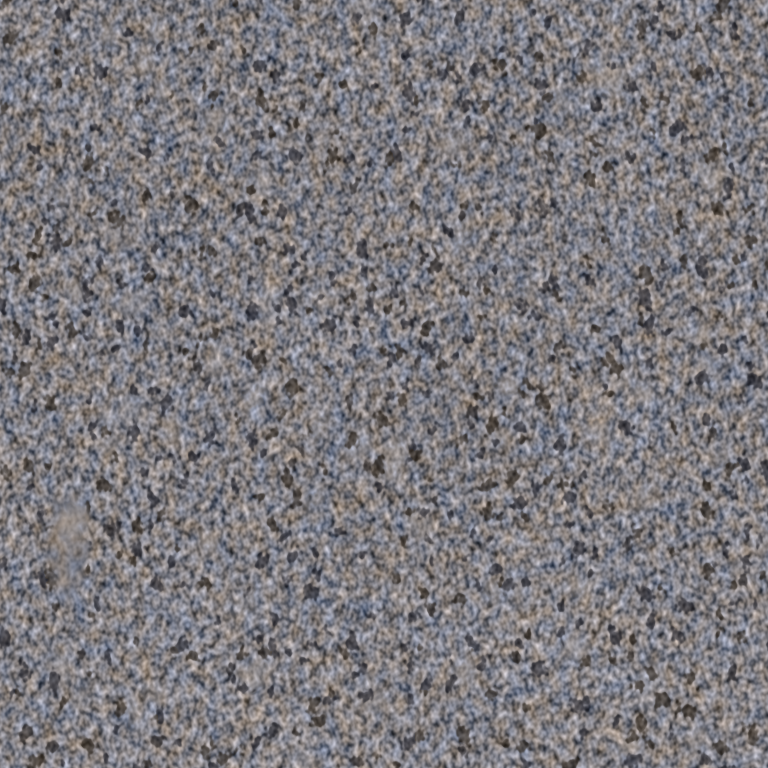
A WebGL 2 fragment shader for this texture:

```glsl
#version 300 es
precision highp float;

uniform vec2 u_resolution;
out vec4 fragColor;

#define BASE_TONE 0.508
#define COARSE_FREQ 105.0
#define FINE_FREQ 185.0
#define CLUSTER_FREQ 48.0
#define MICA_FREQ 46.0
#define MICA_SHARE 0.32
#define FELDSPAR_FREQ 24.0
#define FELDSPAR_SHARE 0.12
#define GRAIN_STRETCH vec2(1.06, 0.84)
#define STONE_TINT vec3(1.005, 0.982, 1.012)
#define WARM_SHIFT vec3(0.085, 0.015, -0.085)

vec3 hash3(vec2 cell) {
    vec3 q = fract(cell.xyx * vec3(0.1031, 0.1030, 0.0973));
    q += dot(q, q.yxz + 33.33);
    return fract((q.xxy + q.yzz) * q.zyx);
}

float cornerSlope(vec2 cell, vec2 offset) {
    float angle = 6.28319 * hash3(cell).x;
    return dot(vec2(cos(angle), sin(angle)), offset);
}

float gradientNoise(vec2 p) {
    vec2 i = floor(p), f = fract(p);
    vec2 w = f * f * f * (f * (f * 6.0 - 15.0) + 10.0);
    vec2 e = vec2(0.0, 1.0);
    float low = mix(cornerSlope(i, f), cornerSlope(i + e.yx, f - e.yx), w.x);
    float high = mix(cornerSlope(i + e, f - e), cornerSlope(i + e.yy, f - e.yy), w.x);
    return mix(low, high, w.y);
}

// Noise on a turned lattice, so that layers share no axis
float layer(vec2 p, float freq, float angle) {
    float c = cos(angle), s = sin(angle);
    return gradientNoise(mat2(c, s, -s, c) * p * freq + 300.0 + 40.0 * angle);
}

// Scattered ragged crystals: x is coverage, y is a random value per crystal
vec2 crystals(vec2 p, float freq, float share, float ragged, float seed) {
    vec2 q = p * freq, home = floor(q);
    vec2 best = vec2(0.0);
    for (int y = -1; y <= 1; y++) {
        for (int x = -1; x <= 1; x++) {
            vec2 cell = home + vec2(x, y);
            vec3 place = hash3(cell + seed);
            vec3 kind = hash3(cell + seed + 71.0);
            if (kind.x > share) continue;
            vec2 d = q - cell - place.xy;
            float a = 3.14159 * place.z;
            d = mat2(cos(a), sin(a), -sin(a), cos(a)) * d * vec2(0.8, 1.2);
            float radius = mix(0.18, 0.44, kind.y * kind.y);
            float cover = 1.0 - smoothstep(-0.13, 0.13, length(d) - radius + ragged);
            if (cover > best.x) best = vec2(cover, kind.z);
        }
    }
    return best;
}

void main() {
    vec2 uv = gl_FragCoord.xy / u_resolution.y;
    vec2 p = uv * GRAIN_STRETCH;

    // Mineral mottling at three sizes
    float coarse = layer(p, COARSE_FREQ, 0.6);
    float fine = layer(p, FINE_FREQ, 1.1);
    float cluster = layer(p, CLUSTER_FREQ, 0.3);
    float mottle = 0.31 * coarse + 0.28 * fine + 0.14 * cluster;
    mottle *= mottle > 0.0 ? 0.88 : 1.1;

    // A finer, calmer inclusion
    vec2 fromInclusion = (uv - vec2(0.09, 0.29)) / vec2(0.028, 0.075);
    float inclusion = 1.0 - smoothstep(0.7, 1.1, length(fromInclusion) + 0.4 * cluster);
    mottle *= 1.0 - 0.5 * inclusion;

    // Broad drift of tone
    float drift = 0.03 * layer(p, 5.0, 0.9) - 0.02 * (uv.y - 0.5);
    float tone = BASE_TONE + drift + mottle;

    // Cool and warm minerals
    float warmth = layer(p, 62.0, 1.4) + 0.5 * layer(p, 17.0, 0.2);
    vec3 color = tone * STONE_TINT + warmth * WARM_SHIFT * 0.9;
    color += vec3(-0.01, 0.0, 0.014) * smoothstep(0.5, 0.3, tone);

    // Pale feldspar
    float ragged = 0.3 * coarse + 0.2 * fine;
    vec2 pale = crystals(p, FELDSPAR_FREQ, FELDSPAR_SHARE, ragged, 19.0);
    vec3 paleColor = mix(vec3(0.61, 0.60, 0.62), vec3(0.65, 0.61, 0.58), pale.y);
    color = mix(color, paleColor + 0.4 * mottle, 0.45 * pale.x);

    // Dark mica, from blue black to brown
    vec2 mica = crystals(p, MICA_FREQ, MICA_SHARE, ragged, 5.0);
    vec3 micaColor = mix(vec3(0.20, 0.20, 0.23), vec3(0.23, 0.20, 0.17), smoothstep(0.4, 0.7, mica.y));
    color = mix(color, micaColor + 0.3 * mottle, 0.68 * mica.x * (1.0 - inclusion));

    fragColor = vec4(clamp(color, 0.0, 1.0), 1.0);
}
```
